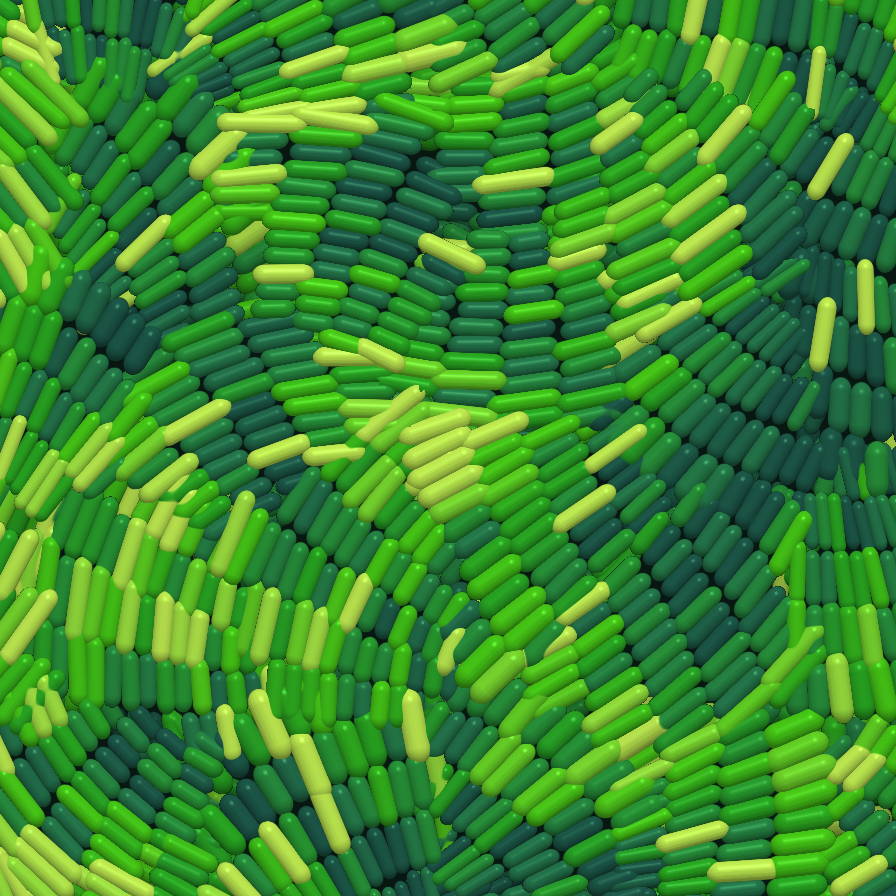
This pattern is drawn by a Shadertoy shader. Its source:

```glsl
#define DOMAINS 4.4        // packing domains across the canvas
#define SITE_JITTER 0.7
#define ROD_LENGTH 0.062   // lattice pitch along a rod
#define ROD_WIDTH 0.0196   // lattice pitch across a rod
#define MAX_BEND 2.6
#define SHEAR 0.7
#define OVERLAP 0.038      // how far rods tuck under the next domain
#define SPECULAR 0.28

const vec3 GAP = vec3(0.03, 0.09, 0.07);
const vec3 TEAL = vec3(0.10, 0.315, 0.26);
const vec3 PINE = vec3(0.13, 0.43, 0.27);
const vec3 GREEN = vec3(0.14, 0.52, 0.21);
const vec3 LEAF = vec3(0.145, 0.60, 0.12);
const vec3 LIME = vec3(0.25, 0.72, 0.08);
const vec3 YELLOW = vec3(0.69, 0.85, 0.29);

vec2 sites[9];  // domain sites around the current point

float hash(vec2 p) {
    vec3 q = fract(p.xyx * 0.1031);
    q += dot(q, q.yzx + 33.33);
    return fract((q.x + q.y) * q.z);
}

float noise(vec2 p) {
    vec2 i = floor(p), f = fract(p);
    f = f * f * (3.0 - 2.0 * f);
    vec2 e = vec2(1.0, 0.0);
    return mix(mix(hash(i), hash(i + e.xy), f.x),
               mix(hash(i + e.yx), hash(i + e.xx), f.x), f.y);
}

vec2 perp(vec2 v) { return vec2(-v.y, v.x); }

float flowAngle(vec2 p) {
    return 1.05 + 0.75 * sin(dot(p, vec2(5.3, 2.1)) + 0.6)
                + 0.6 * sin(dot(p, vec2(-3.1, 6.2)) + 2.0)
                + 0.25 * sin(dot(p, vec2(8.0, -5.0)));
}

// Distance to the domain's own site minus distance to the nearest other one
float borderOffset(vec2 p, int own) {
    float other = 9.0;
    for (int k = 0; k < 9; k++)
        if (k != own) other = min(other, distance(p, sites[k]));
    return distance(p, sites[own]) - other;
}

vec3 ramp(float t) {
    vec3 c = mix(TEAL, PINE, smoothstep(0.07, 0.23, t));
    c = mix(c, GREEN, smoothstep(0.22, 0.38, t));
    c = mix(c, LEAF, smoothstep(0.40, 0.56, t));
    c = mix(c, LIME, smoothstep(0.58, 0.72, t));
    return mix(c, YELLOW, smoothstep(0.76, 0.95, t));
}

// Patchy tone, brighter near domain borders, with single bright rods
float rodTone(vec2 center, float random, float border) {
    float t = 0.57 * noise(center * 6.5 + 40.0) + 0.43 * random;
    if (border > -0.025 && fract(random * 91.0) > 0.65) t += 0.2;
    return fract(random * 37.0) > 0.965 ? 0.97 : smoothstep(0.125, 1.05, t);
}

// off: position on the rod's section, from -1 to 1 along and across
vec3 shadeRod(vec3 base, vec2 off, vec2 dir) {
    float h = sqrt(max(0.0, 1.0 - dot(off, off)));
    float facet = (floor(off.y * 3.0) + 0.5) / 3.0;
    off.y = mix(off.y, facet, 0.4);
    vec3 n = normalize(vec3(dir * off.x + perp(dir) * off.y, h + 0.02));
    float diffuse = max(0.0, dot(n, vec3(0.04, 0.6, 0.8)));
    float gloss = pow(max(0.0, dot(n, vec3(0.02, 0.33, 0.944))), 90.0);
    float rim = mix(0.58, 1.0, smoothstep(0.0, 0.45, h));
    return base * (0.62 + 0.48 * diffuse) * rim + SPECULAR * gloss * vec3(0.5, 0.8, 0.55);
}

// Rods of one domain lie on a sheared lattice bent around a circle
void addRods(vec2 p, int own, vec2 cell, float pixel, inout float top, inout vec3 color) {
    vec2 origin = sites[own];
    float angle = flowAngle(origin), e = 0.02;
    vec2 grad = (vec2(flowAngle(origin + vec2(e, 0)), flowAngle(origin + vec2(0, e))) - angle) / e;
    vec2 along = vec2(cos(angle), sin(angle));
    float bend = dot(grad, along), splay = dot(grad, perp(along));
    bool bent = abs(bend) > abs(splay);
    float kappa = bent ? bend : splay;
    float side = kappa < 0.0 ? -1.0 : 1.0;
    float radius = side / clamp(abs(kappa), 0.3, MAX_BEND);
    vec2 t = bent ? along : perp(along), n = perp(t);
    vec2 q = vec2(dot(p - origin, t), radius - dot(p - origin, n));
    vec2 arc = vec2(radius * atan(q.x / q.y), radius - side * length(q));
    vec2 lane = bent ? arc : arc.yx;
    float slope = SHEAR * (hash(cell + 9.0) - 0.5);
    float level = 0.012 * hash(cell + 21.0);  // one domain overlies the next
    float row = floor((lane.x - slope * lane.y) / ROD_LENGTH - 0.5);
    for (int k = 0; k < 4; k++) {
        // Rod placement
        float r = row + float(k % 2);
        float shift = hash(vec2(r, 7.0) + cell * 19.0);
        vec2 id = vec2(r, floor(lane.y / ROD_WIDTH - shift - 0.5) + float(k / 2));
        float random = hash(id + cell * 37.3);
        vec2 c = vec2(id.x + 0.5, id.y + 0.5 + shift) * vec2(ROD_LENGTH, ROD_WIDTH);
        c.x += slope * c.y + 0.007 * (fract(random * 53.0) - 0.5);
        if (!bent) c = c.yx;
        float phi = c.x / radius, reach = radius - c.y;
        vec2 center = origin + t * reach * sin(phi) + n * (radius - reach * cos(phi));
        float border = borderOffset(center, own);
        if (border > OVERLAP) continue;
        float turn = phi + 0.12 * (fract(random * 71.0) - 0.5);
        vec2 dir = t * cos(turn) + n * sin(turn);
        if (!bent) dir = perp(dir);
        vec2 d = vec2(dot(p - center, dir), dot(p - center, perp(dir)));

        // Rod size and height
        float tone = rodTone(center, random, border);
        float stretch = clamp(reach / radius, 0.75, 1.3);
        float halfLength = 0.5 * ROD_LENGTH * mix(1.0, 1.4, tone * tone) * (bent ? stretch : 1.0);
        float thick = 0.5 * ROD_WIDTH * mix(1.06, 1.14, tone) * (bent ? 1.0 : stretch);
        float straight = halfLength - 1.25 * thick;
        vec2 off = vec2((d.x - clamp(d.x, -straight, straight)) / 1.25, d.y) / thick;
        float cover = clamp((1.0 - length(off)) * thick / pixel + 0.5, 0.0, 1.0);
        float tuck = max(border, 0.0);
        float height = thick * sqrt(max(0.0, 1.0 - dot(off, off))) + 0.008 * tone + level - 1.2 * tuck;
        float blend = cover * smoothstep(-0.7, 0.7, (height - top) / pixel);
        if (blend > 0.0) {
            color = mix(color, shadeRod(ramp(tone), off, dir) * (1.0 - 8.0 * tuck), blend);
            if (cover > 0.5) top = max(top, height);
        }
    }
}

void mainImage(out vec4 fragColor, in vec2 fragCoord) {
    float pixel = 1.0 / iResolution.y;
    vec2 p = fragCoord * pixel, home = floor(p * DOMAINS);
    for (int k = 0; k < 9; k++) {
        vec2 cell = home + vec2(k % 3 - 1, k / 3 - 1);
        vec2 jitter = vec2(hash(cell + 3.0), hash(cell + 57.0)) - 0.5;
        sites[k] = (cell + 0.5 + SITE_JITTER * jitter) / DOMAINS;
    }
    // The three nearest domains, closest first
    vec3 color = GAP;
    float top = -1.0, last = -1.0, nearest = 9.0;
    for (int pass = 0; pass < 3; pass++) {
        float best = 9.0;
        int own = 0;
        for (int k = 0; k < 9; k++) {
            float d = distance(p, sites[k]);
            if (d > last && d < best) { best = d; own = k; }
        }
        nearest = min(nearest, best);
        if (best - nearest > OVERLAP + 0.09) break;
        addRods(p, own, home + vec2(own % 3 - 1, own / 3 - 1), pixel, top, color);
        last = best;
    }
    fragColor = vec4(color, 1.0);
}
```
